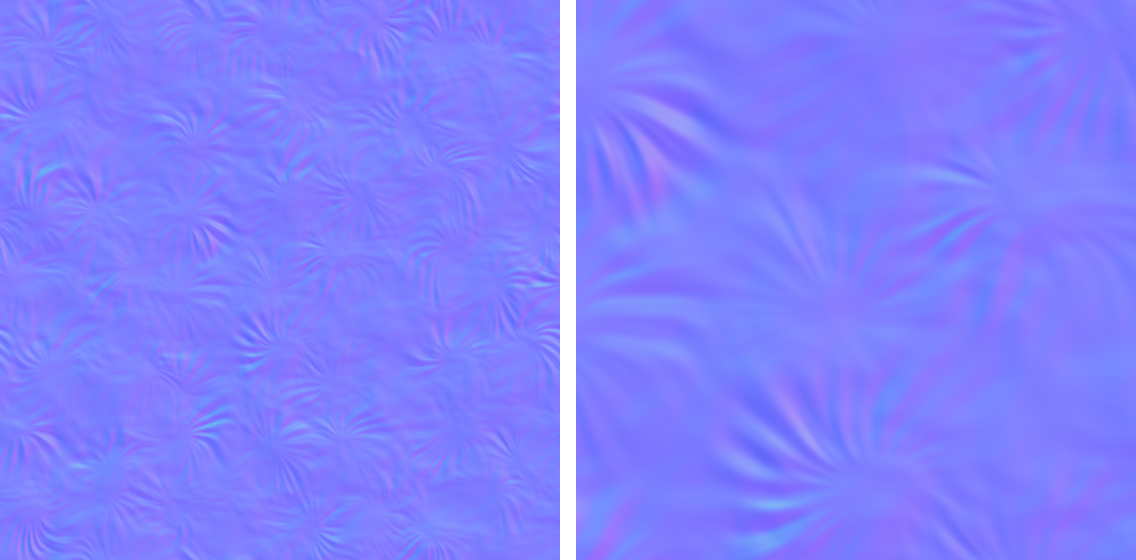
Left, the full canvas; right, a detail of the centre.
Reproduce this texture map procedurally as a three.js fragment shader.

```glsl
// Tangent-space normal map of soft, overlapping grass or fur tufts that tiles.
// Jittered cells hold tufts whose strands are wrapped noise in polar coordinates;
// the normal comes from central differences of the blended height field.
varying vec2 vUv;

const float TAU = 6.2831853;
const float TUFT_CELLS = 7.0;       // tufts along each side
const float STRAND_CELLS = 27.0;    // noise cells around one tuft
const float STRAND_HEIGHT = 0.0054;
const float SLOPE_STEP = 0.0018;

// Sine-free hash: three values in 0..1
vec3 hash3(vec3 p) {
  p = fract(p * vec3(0.1031, 0.1030, 0.0973));
  p += dot(p, p.yxz + 33.33);
  return fract((p.xxy + p.yxx) * p.zyx);
}

// Dot product of a random lattice gradient with the offset from its corner
float cornerSlope(vec2 cell, vec2 offset, vec2 period, float seed) {
  float angle = TAU * hash3(vec3(mod(cell, period), seed)).x;
  return dot(vec2(cos(angle), sin(angle)), offset);
}

// Gradient noise that repeats after a whole number of cells
float wrapNoise(vec2 p, vec2 period, float seed) {
  vec2 i = floor(p);
  vec2 f = p - i;
  vec2 u = f * f * f * (f * (f * 6.0 - 15.0) + 10.0);
  vec2 e = vec2(1.0, 0.0);
  float low = mix(cornerSlope(i, f, period, seed),
                  cornerSlope(i + e.xy, f - e.xy, period, seed), u.x);
  float high = mix(cornerSlope(i + e.yx, f - e.yx, period, seed),
                   cornerSlope(i + e.xx, f - e.xx, period, seed), u.x);
  return mix(low, high, u.y);
}

float tileNoise(vec2 uv, vec2 cells, float seed) {
  return wrapNoise(uv * cells, cells, seed);
}

// Strand relief of one tuft, with q measured from its root
float strands(vec2 q, vec3 traits, float seed) {
  float r = length(q);
  q.y += mix(1.0, 4.5, traits.x) * r * r;            // tips droop
  float angle = atan(q.y, q.x + 0.00001);
  float facing = TAU * (0.25 + 0.8 * (traits.y - 0.5));
  float fan = mix(0.2, 1.0, pow(0.5 + 0.5 * cos(angle - facing), 1.6));
  float turn = angle / TAU + 0.5 + (traits.z - 0.5) * 2.2 * r;
  vec2 polar = vec2(turn * STRAND_CELLS, r * 17.0 + traits.y);
  float root = smoothstep(0.012, 0.075, r);
  return root * fan * wrapNoise(polar, vec2(STRAND_CELLS, 64.0), seed);
}

// Tufts blended so that the nearer or higher layer dominates
float tuftLayer(vec2 uv) {
  vec2 home = floor(uv * TUFT_CELLS);
  float total = 0.0;
  float weights = 0.06;
  for (int y = -1; y <= 1; y++) {
    for (int x = -1; x <= 1; x++) {
      vec2 cell = home + vec2(float(x), float(y));
      vec2 id = mod(cell, TUFT_CELLS);
      vec3 place = hash3(vec3(id, 3.0));
      vec3 traits = hash3(vec3(id, 11.0));
      vec2 root = (cell + 0.08 + 0.84 * place.xy) / TUFT_CELLS;
      vec2 q = uv - root;
      float reach = mix(0.11, 0.152, place.z);
      float fade = 1.0 - smoothstep(0.15, 1.0, length(q) / reach);
      float weight = fade * fade * mix(0.3, 1.6, traits.z);
      float strength = mix(0.5, 1.1, fract(place.z * 7.0 + traits.x));
      float seed = 20.0 + id.x + id.y * TUFT_CELLS;
      total += weight * strength * strands(q, traits, seed);
      weights += weight;
    }
  }
  return total / weights;
}

float surfaceHeight(vec2 uv) {
  // Warp makes the strands waver
  vec2 warp = vec2(tileNoise(uv, vec2(11.0), 1.0), tileNoise(uv, vec2(11.0), 2.0));
  vec2 p = uv + 0.022 * warp;
  float swell = 0.0045 * tileNoise(uv, vec2(7.0, 8.0), 4.0);
  float folds = 0.0022 * tileNoise(p, vec2(16.0, 18.0), 5.0);
  float grain = 0.0007 * tileNoise(p + 0.02 * warp.yx, vec2(38.0, 48.0), 6.0);
  return STRAND_HEIGHT * tuftLayer(p) + swell + folds + grain;
}

vec3 surfaceNormal(vec2 uv, float stepSize) {
  vec2 e = vec2(stepSize, 0.0);
  vec2 rise = vec2(surfaceHeight(uv + e.xy) - surfaceHeight(uv - e.xy),
                   surfaceHeight(uv + e.yx) - surfaceHeight(uv - e.yx));
  vec2 tilt = -rise / (2.0 * stepSize);
  tilt.y += 1.1 * tilt.y * tilt.y - 0.006;           // upper flanks are steeper
  return normalize(vec3(tilt, 1.0));
}

void main() {
  vec3 normal = surfaceNormal(vUv, SLOPE_STEP);
  gl_FragColor = vec4(0.5 + 0.5 * normal, 1.0);
}
```
